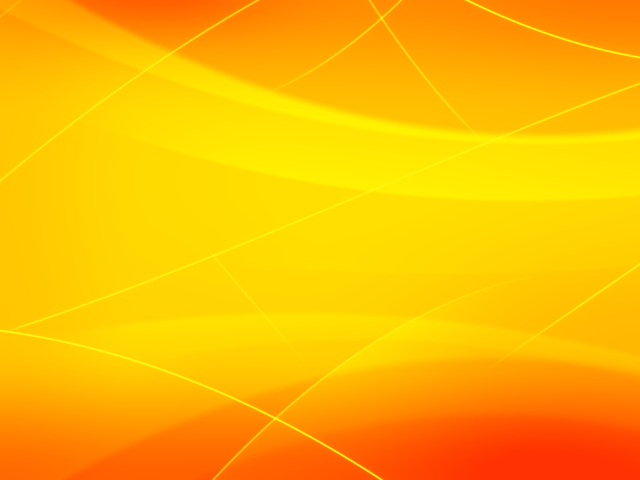
A Shadertoy shader for this background:

```glsl
#define FRAME vec2(4.0 / 3.0, 1.0)
#define LINE_COLOR vec3(1.0, 0.97, 0.08)
#define LINE_WIDTH 0.0016
#define HALO_WIDTH 0.006
#define HALO_GAIN 0.12
#define MID_TONE 0.82
#define TOP_SHADE 0.18
#define BOTTOM_SHADE 0.36

// Parabola: xy = anchor, z = slope at the anchor, w = curvature
float arc(float x, vec4 c) {
    float d = x - c.x;
    return c.y + d * (c.z + c.w * d);
}

// Signed vertical distance above an arc
float above(vec2 p, vec4 c) {
    return p.y - arc(p.x, c);
}

float side(float d, float blur) {
    return smoothstep(-blur, blur, d);
}

// Light that starts at an edge and decays away from it
float sheen(float d, float blur, float reach) {
    return side(d, blur) * exp(-max(d, 0.0) / reach);
}

float glow(vec2 p, vec2 center, vec2 radius) {
    vec2 q = (p - center) / radius;
    return exp(-dot(q, q));
}

// Thin curved ray with a faint halo
float ray(vec2 p, vec4 c, float strength) {
    float slope = c.z + 2.0 * c.w * (p.x - c.x);
    float d = abs(above(p, c)) * inversesqrt(1.0 + slope * slope);
    float pixel = 1.0 / iResolution.y;
    float core = 1.0 - smoothstep(0.0, LINE_WIDTH + pixel, d);
    return strength * (core + HALO_GAIN * exp(-d / HALO_WIDTH));
}

float fadeOut(float x, float start, float end) {
    return 1.0 - smoothstep(start, end, x);
}

// Warmth of the backdrop: 0 is red, 1 is yellow
float backdrop(vec2 p) {
    float tone = MID_TONE + 0.055 * glow(p, vec2(0.75, 0.62), vec2(0.6, 0.25));
    tone -= TOP_SHADE * smoothstep(0.75, 1.05, p.y);
    tone -= BOTTOM_SHADE * fadeOut(p.y, 0.0, 0.28);
    tone -= 0.05 * fadeOut(p.x, 0.0, 0.3);
    tone -= 0.1 * smoothstep(0.6, 1.33, p.x) * fadeOut(p.y, 0.3, 0.6);

    // Dark embers
    tone -= 0.2 * glow(p, vec2(0.33, 1.02), vec2(0.24, 0.09));
    tone -= 0.08 * glow(p, vec2(1.3, 1.0), vec2(0.35, 0.15));
    tone -= 0.09 * glow(p, vec2(1.08, 0.05), vec2(0.25, 0.14));
    return tone;
}

// Sweeping translucent bands
float bands(vec2 p) {
    float upperRim = above(p, vec4(1.128, 0.717, 0.0, 0.294));
    float upperBase = above(p, vec4(1.128, 0.701, 0.0, 0.22));
    float wideBase = above(p, vec4(1.094, 0.5816, 0.0, 0.195));
    float faintBase = above(p, vec4(0.9375, 0.429, 0.0, 0.122));
    float hillTop = above(p, vec4(0.625, 0.347, 0.0, -0.18));
    float hillInner = above(p, vec4(0.747, 0.292, 0.0, -0.24));
    float duskTop = above(p, vec4(1.024, 0.2535, 0.0, -0.32));
    float emberTop = above(p, vec4(1.024, 0.137, 0.0, -0.36));
    float fanEdge = above(p, vec4(0.694, 0.2274, 0.745, -0.65));

    float tone = -0.1 * side(upperRim, 0.012);
    tone += 0.06 * side(-upperRim, 0.012) * side(upperBase, 0.006);
    tone += 0.07 * sheen(wideBase, 0.005, 0.13) * side(-upperRim, 0.012)
          * smoothstep(0.08, 0.6, p.x);
    tone += 0.02 * sheen(faintBase, 0.004, 0.06) * smoothstep(0.4, 0.7, p.x);
    tone += 0.06 * sheen(-hillTop, 0.008, 0.055) * smoothstep(0.05, 0.35, p.x);
    tone -= 0.03 * sheen(-hillInner, 0.008, 0.08) * smoothstep(0.25, 0.5, p.x);
    tone -= 0.08 * side(-duskTop, 0.012);
    tone -= 0.05 * side(-emberTop, 0.014);
    tone += 0.07 * sheen(-fanEdge, 0.003, 0.2) * fadeOut(p.x, 0.7, 1.1);
    return tone;
}

float rays(vec2 p) {
    float x = p.x;
    float light = ray(p, vec4(0.0, 0.623, 0.835, -0.249), 0.65);
    light += ray(p, vec4(0.0, 0.965, 0.8, 0.0), 0.25) * fadeOut(x, 0.0, 0.1);
    light += ray(p, vec4(0.694, 0.882, 0.69, 1.0), 0.6) * smoothstep(0.46, 0.75, x);
    light += ray(p, vec4(0.868, 0.861, -1.294, 1.22), 0.55) * fadeOut(x, 0.92, 1.05);
    light += ray(p, vec4(0.972, 1.0, -0.491, 0.441), 0.95);
    light += ray(p, vec4(0.0, 0.311, -0.13, -0.328), 0.9);
    light += ray(p, vec4(0.694, 0.2274, 0.745, -0.65), 0.55) * fadeOut(x, 0.75, 1.2);
    light += ray(p, vec4(1.333, 0.4497, 0.69, 0.0), 0.75) * smoothstep(0.98, 1.25, x);
    light += ray(p, vec4(0.538, 0.3576, -1.165, 0.0), 0.4)
           * smoothstep(0.42, 0.46, x) * fadeOut(x, 0.52, 0.67);

    // Long diagonal with a slight double bend
    float d = x - 0.769;
    vec2 bent = p + vec2(0.0, 0.055 * d * d * d);
    light += ray(bent, vec4(0.769, 0.6007, 0.417, 0.0), 0.7) * smoothstep(0.0, 0.06, x);
    return clamp(light, 0.0, 1.0);
}

void mainImage(out vec4 fragColor, in vec2 fragCoord) {
    vec2 p = fragCoord / iResolution.xy * FRAME;
    float tone = clamp(backdrop(p) + bands(p), 0.2, 0.95);
    vec3 color = vec3(1.0, tone, 0.005);
    fragColor = vec4(mix(color, LINE_COLOR, rays(p)), 1.0);
}
```
